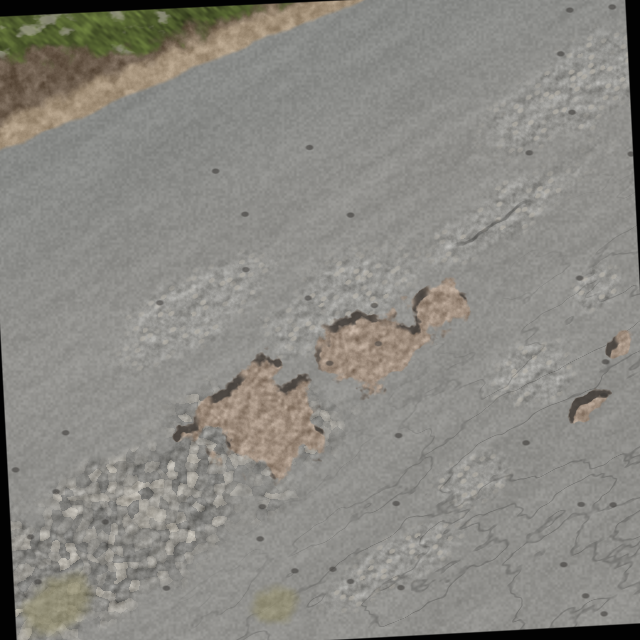
Give the GLSL for this texture, as a three.js fragment shader.

```glsl
// Worn asphalt road with dirt potholes, loose gravel and a grassy verge, in a tilted black frame.
varying vec2 vUv;

const vec3 ASPHALT = vec3(0.565, 0.562, 0.548);
const vec3 SMOOTH_ASPHALT = vec3(0.535, 0.54, 0.53);
const vec3 CHIP = vec3(0.72, 0.70, 0.66);
const vec3 PIT_DIRT = vec3(0.63, 0.555, 0.49);
const vec3 VERGE_DIRT = vec3(0.64, 0.57, 0.48);
const vec3 LITTER = vec3(0.41, 0.35, 0.29);
const vec3 GRASS = vec3(0.31, 0.36, 0.18);
const vec3 MOSS = vec3(0.57, 0.55, 0.43);
const vec3 SHADOW = vec3(0.22, 0.21, 0.20);
const vec3 FRAME = vec3(0.008);
const vec2 TO_LIGHT = vec2(-0.007, 0.011);
const float TRACK_ANGLE = 0.56;
const float EDGE = 0.0015;

float hash(vec2 p) {
  vec3 q = fract(p.xyx * 0.1031);
  q += dot(q, q.yzx + 33.33);
  return fract((q.x + q.y) * q.z);
}

float noise(vec2 p) {
  vec2 i = floor(p), f = fract(p);
  f = f * f * (3.0 - 2.0 * f);
  return mix(mix(hash(i), hash(i + vec2(1, 0)), f.x),
             mix(hash(i + vec2(0, 1)), hash(i + vec2(1, 1)), f.x), f.y);
}

float fbm(vec2 p) {
  float sum = 0.0, amp = 0.5;
  for (int i = 0; i < 4; i++) {
    sum += amp * noise(p);
    p = mat2(1.6, 1.2, -1.2, 1.6) * p + 7.3;
    amp *= 0.5;
  }
  return sum;
}

vec2 turn(vec2 p, float a) {
  return vec2(cos(a) * p.x + sin(a) * p.y, cos(a) * p.y - sin(a) * p.x);
}

// Ellipse along the wheel track: 1 at the centre, 0 on the rim.
float blob(vec2 p, vec2 centre, vec2 radius) {
  return 1.0 - length(turn(p - centre, TRACK_ANGLE) / radius);
}

// Nearest stone: x is the distance to its centre, y its random tone.
vec2 stones(vec2 p) {
  vec2 cell = floor(p), best = vec2(9.0, 0.0);
  for (int j = -1; j <= 1; j++)
    for (int i = -1; i <= 1; i++) {
      vec2 id = cell + vec2(i, j);
      vec2 centre = id + 0.15 + 0.7 * vec2(hash(id), hash(id + 41.0));
      float d = length(p - centre);
      if (d < best.x) best = vec2(d, hash(id + 83.0));
    }
  return best;
}

float pitMask(vec2 p) {
  float d = blob(p, vec2(0.578, 0.453), vec2(0.092, 0.056));
  d = max(d, blob(p, vec2(0.69, 0.521), vec2(0.056, 0.034)));
  d = max(d, blob(p, vec2(0.425, 0.335), vec2(0.09, 0.072)));
  d = max(d, blob(p, vec2(0.40, 0.408), vec2(0.045, 0.032)));
  d = max(d, blob(p, vec2(0.335, 0.355), vec2(0.07, 0.022)));
  d = max(d, blob(p, vec2(0.965, 0.457), vec2(0.034, 0.019)));
  d = max(d, blob(p, vec2(0.922, 0.37), vec2(0.033, 0.017)));
  return smoothstep(-0.06, 0.12, d + 1.5 * (fbm(p * 32.0) - 0.49));
}

// Broken surface beside the wheel tracks.
float roughMask(vec2 p) {
  float d = blob(p, vec2(0.80, 0.675), vec2(0.17, 0.045));
  d = max(d, blob(p, vec2(0.53, 0.535), vec2(0.16, 0.07)));
  d = max(d, blob(p, vec2(0.31, 0.52), vec2(0.16, 0.06)));
  d = max(d, blob(p, vec2(0.91, 0.87), vec2(0.17, 0.07)));
  d = max(d, blob(p, vec2(0.83, 0.42), vec2(0.09, 0.055)));
  d = max(d, blob(p, vec2(0.93, 0.55), vec2(0.05, 0.035)));
  d = max(d, blob(p, vec2(0.735, 0.25), vec2(0.07, 0.045)));
  d = max(d, blob(p, vec2(0.62, 0.12), vec2(0.14, 0.04)));
  return smoothstep(-0.15, 0.5, d + 0.8 * (fbm(p * 15.0) - 0.5));
}

vec3 roadColour(vec2 p) {
  vec2 track = turn(p, TRACK_ANGLE);
  float relief = fbm(p * 75.0) - fbm((p + TO_LIGHT * 0.5) * 75.0);
  float worn = smoothstep(0.76, 0.42, p.y - 0.42 * p.x);
  vec3 col = mix(SMOOTH_ASPHALT, ASPHALT, worn);
  col += 0.07 * (fbm(track * vec2(6.0, 50.0)) - 0.48) + 0.06 * (noise(p * 260.0) - 0.5);
  col += 0.05 * relief * worn;

  // Chipped patches with thin cracks
  float rough = roughMask(p);
  vec2 chip = stones(track * vec2(65.0, 95.0));
  float chipMask = smoothstep(0.45, 0.2, chip.x) * smoothstep(0.5, 0.8, chip.y);
  col += rough * (0.025 + 0.28 * relief);
  col = mix(col, CHIP, 0.65 * rough * chipMask);
  float crack = abs(track.y - 0.14 + 0.03 * (fbm(p * 22.0) - 0.5));
  col *= 1.0 - 0.25 * smoothstep(0.004, 0.001, crack) * smoothstep(0.91, 0.96, track.x) * smoothstep(1.09, 1.03, track.x);
  float ridge = abs(fbm(track * vec2(9.0, 24.0)) - 0.5);
  float lowerRight = smoothstep(0.1, 0.5, p.x - p.y);
  col *= 1.0 - 0.16 * lowerRight * smoothstep(0.025, 0.0, ridge);

  // Loose gravel and moss at the lower left
  float gravel = blob(p, vec2(0.20, 0.19), vec2(0.36, 0.125));
  gravel = smoothstep(-0.1, 0.4, gravel + 1.1 * (fbm(p * 16.0) - 0.5));
  vec2 stone = stones(p * 65.0 + 2.0 * fbm(p * 25.0));
  vec3 stoneCol = mix(ASPHALT * 0.82, CHIP, stone.y * stone.y) * (1.08 - 0.4 * stone.x * stone.x);
  col = mix(col, stoneCol + 0.45 * relief, gravel * 0.8);
  float moss = max(blob(p, vec2(0.09, 0.055), vec2(0.075, 0.05)), blob(p, vec2(0.43, 0.055), vec2(0.05, 0.035)));
  col = mix(col, MOSS + 0.2 * relief, 0.7 * smoothstep(0.0, 0.5, moss + 0.5 * (fbm(p * 40.0) - 0.5)));

  // Potholes, shaded under the upper left lip
  float pit = pitMask(p);
  vec3 dirt = PIT_DIRT + 0.35 * relief + 0.14 * (noise(p * 190.0) - 0.5);
  col = mix(col, dirt, pit * 0.9);
  float lip = pit * (1.0 - pitMask(p + TO_LIGHT)) * smoothstep(0.25, 0.6, noise(p * 38.0));
  col = mix(col, SHADOW, 0.8 * lip);

  // Sparse dark specks
  vec2 speck = stones(p * vec2(14.0, 20.0));
  return mix(col, SHADOW, 0.55 * smoothstep(0.11, 0.05, speck.x) * step(0.83, speck.y));
}

vec3 vergeColour(vec2 p, float rise) {
  float clump = fbm(p * 38.0);
  float blades = noise(turn(p, 0.9) * vec2(230.0, 80.0));
  vec3 col = mix(VERGE_DIRT, LITTER, smoothstep(0.03, 0.055, rise + 0.04 * (clump - 0.5)));
  col += 0.3 * (fbm(p * 90.0) - 0.47);
  float grassLine = mix(0.13, 0.05, smoothstep(0.0, 0.3, p.x));
  vec3 grass = GRASS * (0.45 + 0.7 * clump + 0.45 * blades);
  grass = mix(grass, CHIP * 0.9, 0.65 * smoothstep(0.57, 0.72, fbm(p * vec2(28.0, 45.0) + 11.0)));
  return mix(col, grass, smoothstep(-0.01, 0.015, rise - grassLine + 0.06 * (clump - 0.5)));
}

void main() {
  vec2 p = vUv;
  float rise = p.y - 0.763 - 0.42 * p.x + 0.018 * (fbm(p * 20.0) - 0.5);
  vec3 col = mix(roadColour(p), vergeColour(p, rise), smoothstep(-0.003, 0.005, rise));

  // Slightly tilted frame
  float inset = min(0.974 + 0.0476 * p.x - p.y, p.x - 0.026 + 0.053 * p.y);
  inset = min(inset, min(1.028 - 0.051 * p.y - p.x, p.y + 0.028 - 0.054 * p.x));
  gl_FragColor = vec4(mix(FRAME, col, smoothstep(-EDGE, EDGE, inset)), 1.0);
}
```
